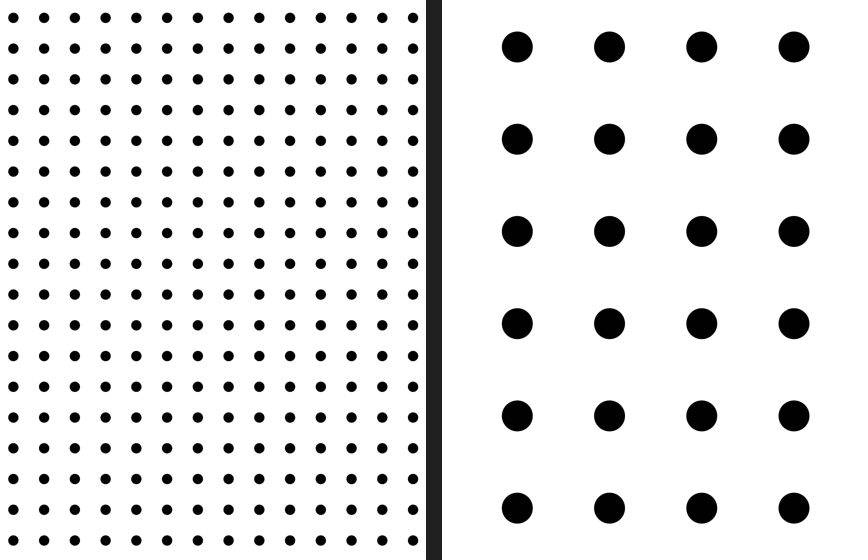
Left: the whole. Right: its middle third, enlarged.
A Shadertoy shader for this pattern:

```glsl
// Signed distance to the nearest dot of a square lattice
float dotLattice(vec2 p, float pitch, float radius) {
    vec2 cell = (fract(p / pitch + 0.5) - 0.5) * pitch;
    return length(cell) - radius;
}

void mainImage(out vec4 fragColor, in vec2 fragCoord) {
    // Canvas units: the height is 1
    vec2 p = fragCoord / iResolution.y;
    float pixel = 1.0 / iResolution.y;

    // 14 columns by 18 rows, offset to the centre of the lower left dot
    float dist = dotLattice(p - vec2(0.0239, 0.0348), 0.0549, 0.0092);

    // Black ink on white paper, with an edge one pixel wide
    float ink = 1.0 - smoothstep(-0.75 * pixel, 0.75 * pixel, dist);
    fragColor = vec4(mix(vec3(1.0), vec3(0.005), ink), 1.0);
}
```
